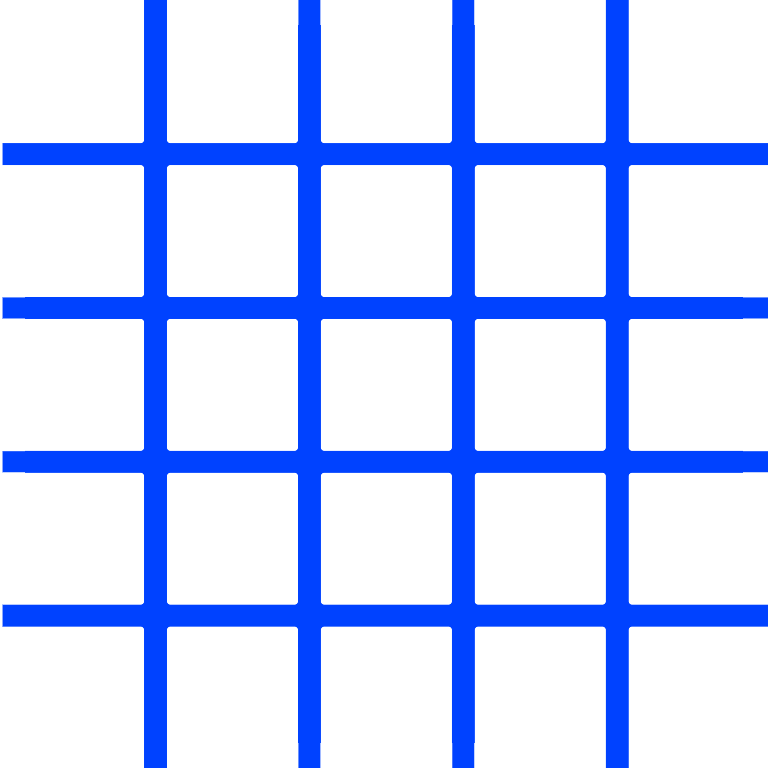
Reproduce this pattern procedurally as a three.js fragment shader.

```glsl
// Blue lattice of four upright and four level bars on white, with softly filled crossings.
varying vec2 vUv;

// Signed distance to the nearest of four evenly spaced bars.
float barDistance(float across, float along, float first, float spacing, float halfWidth) {
  float index = clamp(floor((across - first) / spacing + 0.5), 0.0, 3.0);
  // The two inner bars thin very slightly near the canvas border.
  float inner = 1.0 - step(1.0, abs(index - 1.5));
  float thinning = 0.0006 * inner * step(0.468, abs(along - 0.5));
  return abs(across - first - index * spacing) - halfWidth + thinning;
}

// Union of two bars with a small concave fillet in each corner.
float filletUnion(float a, float b, float radius) {
  return max(radius, min(a, b)) - length(max(radius - vec2(a, b), 0.0));
}

void main() {
  float upright = barDistance(vUv.x, vUv.y, 0.2025, 0.2004, 0.0149);
  float level = barDistance(vUv.y, vUv.x, 0.1984, 0.2003, 0.0143);

  // Level bars stop just short of the left border.
  level = max(level, 0.0033 - vUv.x);

  float lattice = filletUnion(upright, level, 0.0045);
  float edge = 0.5 * max(fwidth(vUv.x), fwidth(vUv.y));
  float ink = 1.0 - smoothstep(-edge, edge, lattice);

  gl_FragColor = vec4(mix(vec3(1.0), vec3(0.0, 0.26, 1.0), ink), 1.0);
}
```
